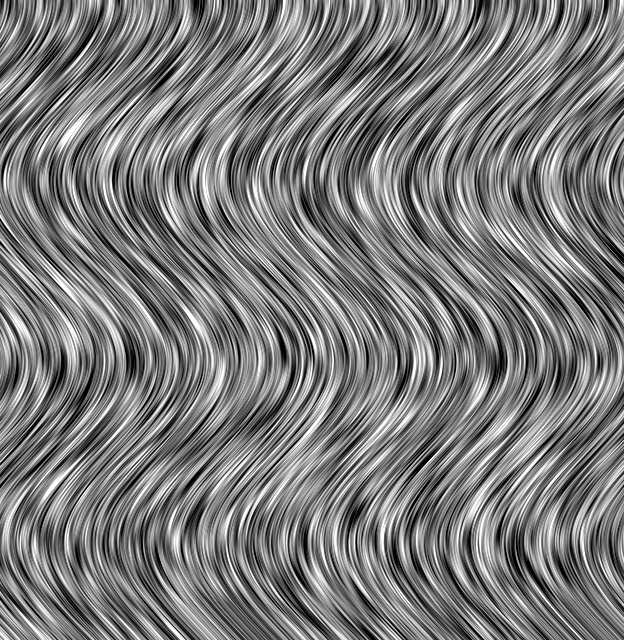
Write a Shadertoy shader that draws this pattern.

```glsl
#define ROWS 512.0          // grain cells per canvas height
#define HALF_STREAK 22      // streak half length, in cells
#define WAVE_PERIOD 0.565   // in canvas heights
#define WAVE_AMPLITUDE 0.085
#define CLUMP_WIDTH 4.0     // broad strand width, in cells
#define FINE_WEIGHT 0.87
#define CLUMP_WEIGHT 0.5
#define MEAN_GRAY 0.475
#define CONTRAST 0.80

const float TAU = 6.2831853;

float hash(ivec2 cell, uint seed) {
    uint h = uint(cell.x) * 1597334677u ^ uint(cell.y) * 3812015801u ^ seed * 2654435769u;
    h = (h ^ (h >> 15)) * 2246822519u;
    h = (h ^ (h >> 13)) * 3266489917u;
    h ^= h >> 16;
    return float(h >> 8) / 16777216.0;
}

// Zero-mean cell noise, blended across x with constant variance
float grain(float x, int row, uint seed) {
    float cell = floor(x);
    float f = x - cell;
    int column = int(cell);
    float value = mix(hash(ivec2(column, row), seed),
                      hash(ivec2(column + 1, row), seed), f) - 0.5;
    return value / length(vec2(1.0 - f, f));
}

// Sideways displacement of every strand at height y
float sway(float y) {
    return WAVE_AMPLITUDE * cos(TAU * (1.0 - y) / WAVE_PERIOD);
}

// Height below which strands run on without breaks
float unbrokenEdge(float strand) {
    return 0.08 * cos(TAU * (strand - 0.37) / 0.58) - 0.02;
}

// Average the grain along the strand with a soft window
float streaks(float strand, float y) {
    float center = y * ROWS;
    int baseRow = int(floor(center));
    float sum = 0.0;
    float power = 0.0;
    for (int i = -HALF_STREAK; i <= HALF_STREAK; i++) {
        int row = baseRow + i;
        float rowY = float(row) + 0.5;
        float offset = clamp((rowY - center) / float(HALF_STREAK), -1.0, 1.0);
        float weight = 0.5 + 0.5 * cos(0.5 * TAU * offset);
        float x = (strand + sway(rowY / ROWS)) * ROWS - 0.5;
        float value = FINE_WEIGHT * grain(x, row, 1u)
                    + CLUMP_WEIGHT * grain(x / CLUMP_WIDTH, row, 2u);
        sum += weight * value;
        power += weight * weight;
    }
    return sum / sqrt(power);
}

void mainImage(out vec4 fragColor, in vec2 fragCoord) {
    vec2 p = fragCoord / iResolution.y;
    float strand = p.x - sway(p.y);
    float y = max(p.y, unbrokenEdge(strand));
    float gray = MEAN_GRAY + CONTRAST * streaks(strand, y);
    fragColor = vec4(vec3(clamp(gray, 0.0, 1.0)), 1.0);
}
```
